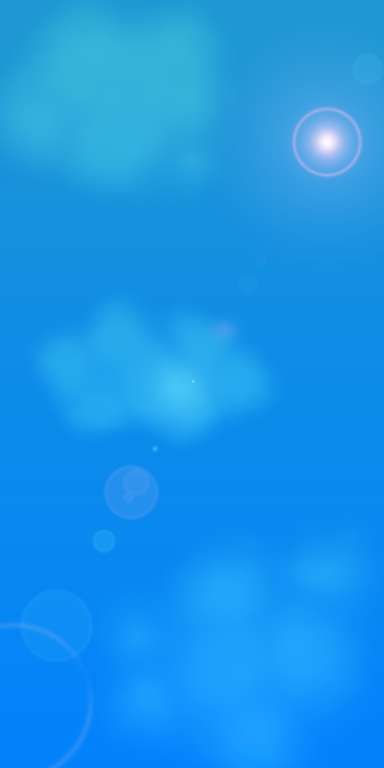
A Shadertoy shader for this background:

```glsl
// A bright blue sky with three soft clouds, a haloed sun and pale lens bubbles.
// Clouds are smooth unions of circles warped by value noise; the rest is
// built from radial falloffs and discs. Lengths are in canvas widths.

#define SKY_TOP vec3(0.115, 0.59, 0.825)
#define SKY_MIDDLE vec3(0.055, 0.548, 0.905)
#define SKY_BOTTOM vec3(0.0, 0.505, 1.0)
#define CLOUD_LIGHT vec3(0.095, 0.115, 0.022)
#define CLOUD_WARP 0.09
#define SUN_CENTER vec2(0.852, 1.63)
#define SUN_RING 0.086
#define HALO_RADIUS 0.36
#define LAVENDER vec3(0.66, 0.70, 0.94)
#define AQUA vec3(0.30, 0.80, 0.98)

// Each lobe holds a centre and a radius
const vec3 UPPER_CLOUD[7] = vec3[7](
    vec3(0.22, 1.83, 0.13), vec3(0.46, 1.86, 0.10), vec3(0.31, 1.66, 0.13),
    vec3(0.48, 1.74, 0.10), vec3(0.10, 1.70, 0.10), vec3(0.50, 1.58, 0.03),
    vec3(0.35, 1.78, 0.14));
const vec3 MIDDLE_CLOUD[7] = vec3[7](
    vec3(0.18, 1.05, 0.07), vec3(0.31, 1.11, 0.08), vec3(0.53, 1.10, 0.07),
    vec3(0.61, 1.01, 0.07), vec3(0.48, 0.94, 0.08), vec3(0.25, 0.95, 0.07),
    vec3(0.39, 1.00, 0.10));
const vec3 LOWER_CLOUD[7] = vec3[7](
    vec3(0.60, 0.44, 0.11), vec3(0.86, 0.50, 0.08), vec3(0.79, 0.28, 0.12),
    vec3(0.60, 0.27, 0.14), vec3(0.66, 0.10, 0.11), vec3(0.38, 0.35, 0.05),
    vec3(0.40, 0.18, 0.07));

float hash(vec2 p) {
    vec3 q = fract(p.xyx * 0.1031);
    q += dot(q, q.yzx + 33.33);
    return fract((q.x + q.y) * q.z);
}

float noise(vec2 p) {
    vec2 cell = floor(p), f = fract(p);
    f = f * f * (3.0 - 2.0 * f);
    return mix(mix(hash(cell), hash(cell + vec2(1, 0)), f.x),
               mix(hash(cell + vec2(0, 1)), hash(cell + vec2(1, 1)), f.x), f.y);
}

float fbm(vec2 p) {
    float sum = 0.0, weight = 0.5;
    for (int i = 0; i < 4; i++) {
        sum += weight * noise(p);
        p = p * 2.03 + 17.0;
        weight *= 0.5;
    }
    return sum;
}

// Soft coverage of a smooth union of lobes
float cloud(vec2 p, vec3 lobes[7], float softness) {
    const float blend = 0.025;
    float sum = 0.0;
    for (int i = 0; i < 7; i++)
        sum += exp((lobes[i].z - length(p - lobes[i].xy)) / blend);
    return smoothstep(softness, -softness, -blend * log(sum + 1e-8));
}

float glow(float d, float radius) {
    return exp(-d * d / (radius * radius));
}

// Translucent disc with a faint brighter rim
void bubble(inout vec3 color, vec2 p, vec2 center, float radius, vec3 tint, float alpha) {
    float edge = 1.5 / iResolution.x + 0.002;
    float d = length(p - center) - radius;
    float shape = smoothstep(edge, -edge, d) * (0.8 + 0.5 * glow(d, 0.008));
    color = mix(color, tint, alpha * shape);
}

void mainImage(out vec4 fragColor, in vec2 fragCoord) {
    vec2 p = fragCoord / iResolution.x;
    float height = fragCoord.y / iResolution.y;

    // Sky
    vec3 color = mix(SKY_BOTTOM, SKY_MIDDLE, smoothstep(-0.2, 0.65, height));
    color = mix(color, SKY_TOP, smoothstep(0.45, 1.0, height));

    // Clouds
    vec2 drift = vec2(fbm(p * 5.0), fbm(p * 5.0 + 41.0)) - 0.47;
    vec2 q = p + CLOUD_WARP * drift;
    float cover = cloud(q, UPPER_CLOUD, 0.085)
                + cloud(q, MIDDLE_CLOUD, 0.05)
                + cloud(q, LOWER_CLOUD, 0.10);
    color += CLOUD_LIGHT * cover * (0.85 + 0.3 * fbm(p * 4.0 + 9.0));
    color += vec3(0.13, 0.11, 0.03) * glow(length(p - vec2(0.47, 0.99)), 0.075);

    // Sun halo, disc and ring
    float d = length(p - SUN_CENTER);
    float halo = pow(max(1.0 - d / HALO_RADIUS, 0.0), 1.5);
    color = mix(color, vec3(0.52, 0.72, 0.96), 0.55 * halo);
    color = mix(color, vec3(0.88, 0.78, 0.95), 0.85 * glow(d, 0.055));
    color = mix(color, vec3(1.0, 0.98, 0.99), glow(d, 0.025));
    color = mix(color, vec3(0.78, 0.70, 0.92), 0.6 * glow(d - SUN_RING, 0.005));

    // Lens bubbles
    bubble(color, p, vec2(0.958, 1.820), 0.039, AQUA, 0.15);
    bubble(color, p, vec2(0.646, 1.260), 0.024, AQUA, 0.07);
    bubble(color, p, vec2(0.680, 1.322), 0.015, LAVENDER, 0.05);
    bubble(color, p, vec2(0.342, 0.718), 0.070, LAVENDER, 0.20);
    bubble(color, p, vec2(0.355, 0.743), 0.034, LAVENDER, 0.13);
    bubble(color, p, vec2(0.334, 0.705), 0.013, LAVENDER, 0.12);
    bubble(color, p, vec2(0.271, 0.591), 0.029, AQUA, 0.24);
    bubble(color, p, vec2(0.147, 0.370), 0.094, AQUA, 0.14);

    // Partial arc, pale smudge and sparks
    vec2 arc = p - vec2(0.036, 0.172);
    float arcFade = 0.2 + 0.8 * smoothstep(0.0, 0.12, abs(arc.y - 0.07));
    color = mix(color, LAVENDER, 0.22 * arcFade * glow(length(arc) - 0.2, 0.008));
    color = mix(color, LAVENDER, 0.28 * glow(length((p - vec2(0.585, 1.14)) * vec2(0.8, 1.0)), 0.026));
    color = mix(color, AQUA, 0.8 * glow(length(p - vec2(0.404, 0.831)), 0.0055));
    color = mix(color, vec3(0.75, 0.95, 1.0), 0.7 * glow(length(p - vec2(0.503, 1.007)), 0.003));

    fragColor = vec4(clamp(color, 0.0, 1.0), 1.0);
}
```
